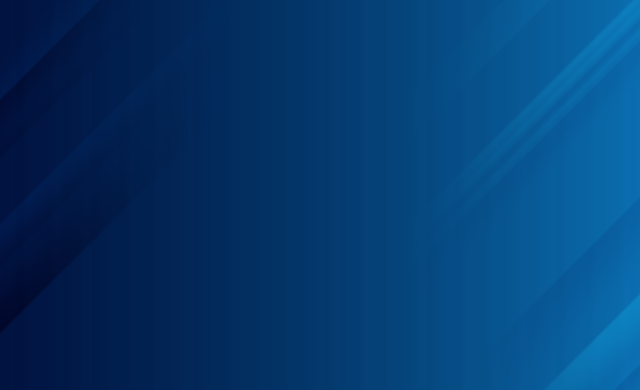
Reproduce this background procedurally as a Shadertoy shader.

```glsl
// Navy to azure backdrop with soft diagonal light and shadow streaks.

// Sharp on one side of the edge, fading over the signed width.
float streak(float d, float edge, float width) {
    float t = (d - edge) / width;
    float softness = 0.006 / abs(width);
    return smoothstep(-softness, softness, t) * (1.0 - smoothstep(0.0, 1.0, t));
}

void mainImage(out vec4 fragColor, in vec2 fragCoord) {
    vec2 uv = fragCoord / iResolution.xy;
    vec2 p = fragCoord / iResolution.y;
    float diagonal = p.x - p.y + 1.0;

    // Horizontal base gradient
    float u = uv.x;
    vec3 color = vec3(0.002, 0.072, 0.25) + vec3(0.01, 0.235, 0.26) * u
               + vec3(0.03, 0.125, 0.18) * u * u;

    // Each streak: edge position, signed fade width, strength
    vec3 streaks[16] = vec3[](
        vec3(0.256, -0.12, 0.035), vec3(0.256, 0.13, -0.045),
        vec3(0.406, -0.07, -0.025), vec3(0.575, 0.10, 0.045),
        vec3(0.685, -0.08, -0.018), vec3(0.855, -0.20, -0.080),
        vec3(1.290, 0.12, 0.020), vec3(1.410, -0.12, 0.030),
        vec3(1.624, 0.12, 0.065), vec3(1.690, 0.04, -0.030),
        vec3(1.745, -0.05, 0.030), vec3(1.745, 0.12, -0.025),
        vec3(2.147, 0.22, -0.040), vec3(2.395, 0.17, 0.085),
        vec3(2.575, -0.05, 0.015), vec3(2.575, 0.10, -0.035));

    // Streaks dissolve toward the calm centre, shadows on the left soonest
    float leftFade = 1.0 - smoothstep(0.0, 0.42, u);
    float rightFade = smoothstep(0.62, 0.92, u);
    float cornerFade = smoothstep(0.72, 0.96, u);
    for (int i = 0; i < 16; i++) {
        vec3 s = streaks[i];
        bool onLeft = s.x < 1.0;
        vec3 tint = onLeft ? vec3(0.0, 0.55, 1.0) : vec3(0.12, 1.0, 0.9);
        float fade = s.x < 2.0 ? rightFade : cornerFade;
        if (onLeft) fade = s.z < 0.0 ? leftFade * leftFade : leftFade;
        color += tint * s.z * fade * streak(diagonal, s.x, s.y);
    }

    // Fine layered grain running along the right-hand streaks
    float grain = sin(diagonal * 140.0) + 0.6 * sin(diagonal * 230.0 + 1.3);
    float band = smoothstep(1.60, 1.66, diagonal) * (1.0 - smoothstep(1.74, 1.80, diagonal));
    color += vec3(0.0, 0.009, 0.009) * grain * band * rightFade;

    // Faint upright banding
    float banding = sin(p.x * 95.0) + 0.7 * sin(p.x * 168.0 + 2.0);
    color += vec3(0.0006, 0.002, 0.003) * banding;

    fragColor = vec4(clamp(color, 0.0, 1.0), 1.0);
}
```
